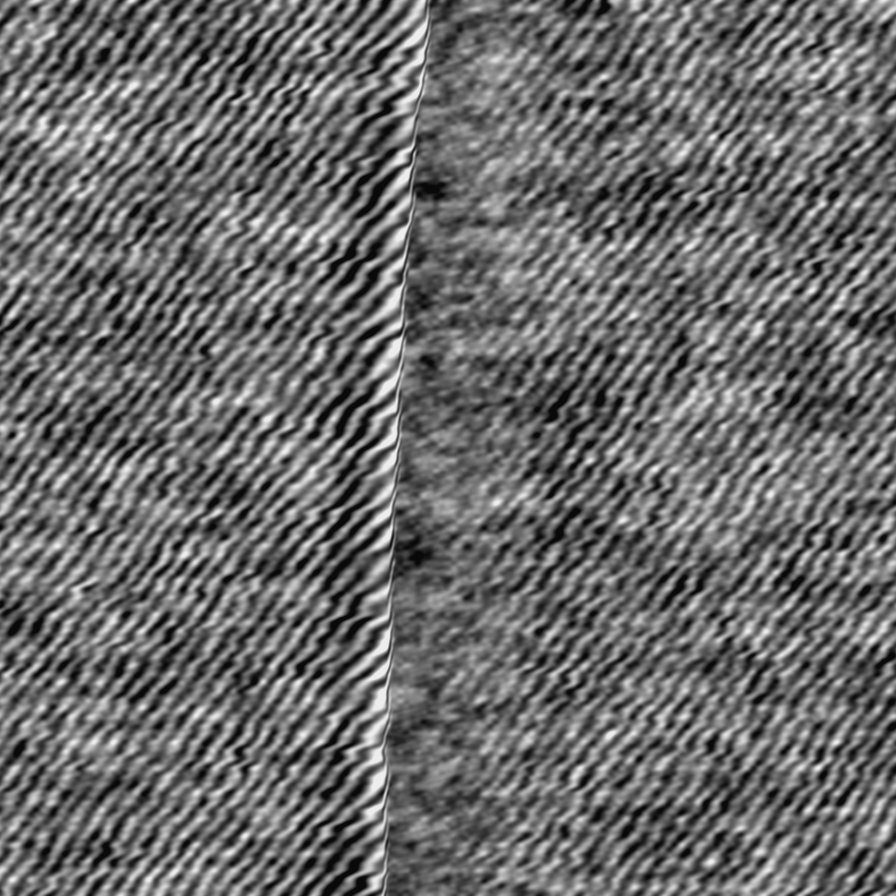
Reproduce this texture procedurally as a three.js fragment shader.

```glsl
// Grey denim: diagonal twill ribs split by a raised, slightly curved vertical seam.
// Ribs are a sine of a slanted phase that bends at the seam; value noise in
// thread coordinates gives the single stitches, weft streaks and worn patches.

varying vec2 vUv;

const float TAU = 6.2831853;
const float RIBS_ACROSS = 46.0;     // twill ribs along a horizontal line
const float RIBS_DOWN = 35.0;       // twill ribs along a vertical line
const float WEFT_ROWS = 105.0;      // three weft threads per rib
const float SEAM_FOOT = 0.430;      // seam position at the bottom edge
const float SEAM_LEAN = 0.050;      // how far it drifts right at the top
const float BEND_WIDTH = 0.060;     // reach of the rib bend left of the seam
const float BEND_AMOUNT = 18.0;     // ribs per unit lost at the seam
const float MID_GREY = 0.425;
const float RIB_CONTRAST = 0.215;
const float SEAM_CONTRAST = 0.17;
const float STITCH_WEAR = 0.40;
const float STREAK_WEAR = 0.20;
const float PATCH_WEAR = 0.16;
const float GRAIN = 0.20;
const vec3 DARK_DYE = vec3(0.035);
const vec3 PALE_THREAD = vec3(0.93);

float hash(vec2 p) {
  vec3 q = fract(vec3(p.xyx) * 0.1031);
  q += dot(q, q.yzx + 33.33);
  return fract((q.x + q.y) * q.z);
}

// Value noise centred on zero, from -0.5 to 0.5
float noise(vec2 p) {
  vec2 cell = floor(p);
  vec2 f = fract(p);
  f = f * f * (3.0 - 2.0 * f);
  float low = mix(hash(cell), hash(cell + vec2(1.0, 0.0)), f.x);
  float high = mix(hash(cell + vec2(0.0, 1.0)), hash(cell + vec2(1.0, 1.0)), f.x);
  return mix(low, high, f.y) - 0.5;
}

float bump(float x, float centre, float width) {
  float t = (x - centre) / width;
  return exp(-t * t);
}

void main() {
  vec2 uv = vUv;

  // Signed distance to the seam: positive on the right
  float seam = SEAM_FOOT + SEAM_LEAN * uv.y * uv.y;
  seam += 0.006 * noise(vec2(3.0, uv.y * 30.0));
  float side = uv.x - seam;
  float leftGap = max(-side, 0.0);
  float rightGap = max(side, 0.0);
  float onRight = smoothstep(-0.005, 0.006, side);

  // Slanted rib phase, flatter towards the seam and slightly wavy
  float phase = RIBS_ACROSS * uv.x - RIBS_DOWN * uv.y;
  phase -= (1.0 - onRight) * BEND_AMOUNT * BEND_WIDTH * exp(-leftGap / BEND_WIDTH);
  phase += 0.7 * noise(uv * 8.0 + 17.0);
  phase += 0.40 * noise(vec2(uv.x * 22.0, uv.y * WEFT_ROWS));
  float rib = cos(TAU * phase);

  // Rib contrast peaks left of the seam and almost vanishes right of it
  float nearSeam = (1.0 - onRight) * exp(-leftGap / 0.075);
  float leftContrast = RIB_CONTRAST + SEAM_CONTRAST * nearSeam;
  float rightContrast = RIB_CONTRAST * mix(0.12, 0.92, smoothstep(0.02, 0.20, rightGap));
  float contrast = mix(leftContrast, rightContrast, onRight);
  contrast *= 1.0 + 0.7 * noise(uv * vec2(26.0, 40.0) + 5.0);

  // Stitches, weft rows, streaks, patches and grain
  float weft = cos(TAU * WEFT_ROWS * uv.y);
  float stitch = noise(vec2(phase * 1.6, uv.y * WEFT_ROWS + 40.0));
  float streak = noise(vec2(uv.x * 9.0, uv.y * WEFT_ROWS * 0.8));
  float patches = noise(uv * 11.0 + 60.0) + 0.6 * noise(uv * 27.0 + 90.0);
  float grain = noise(uv * vec2(150.0, 175.0) + 7.0);
  float calm = 1.0 - 0.55 * nearSeam;

  float tone = MID_GREY + contrast * rib;
  tone += 0.035 * weft * (0.4 + 0.6 * rib) * calm;
  tone += calm * (STITCH_WEAR * stitch + STREAK_WEAR * streak);
  tone += PATCH_WEAR * patches + GRAIN * grain * calm;

  // Pale raised edge with a deep fold beside it
  float fold = bump(leftGap, 0.050, 0.026) * (1.0 - onRight);
  float ridge = bump(leftGap, 0.008, 0.014) * (1.0 - onRight);
  tone += 0.22 * ridge - 0.13 * fold;

  // Blotchy shadow just right of the edge, stronger higher up
  float shade = bump(rightGap, 0.022, 0.024) * onRight;
  float blotch = noise(vec2(uv.x * 25.0, uv.y * 24.0) + 31.0);
  tone -= shade * (0.05 + 0.08 * uv.y - 0.24 * blotch);
  tone -= 0.03 * onRight * (1.0 - smoothstep(0.05, 0.30, rightGap));

  gl_FragColor = vec4(clamp(vec3(tone), DARK_DYE, PALE_THREAD), 1.0);
}
```
